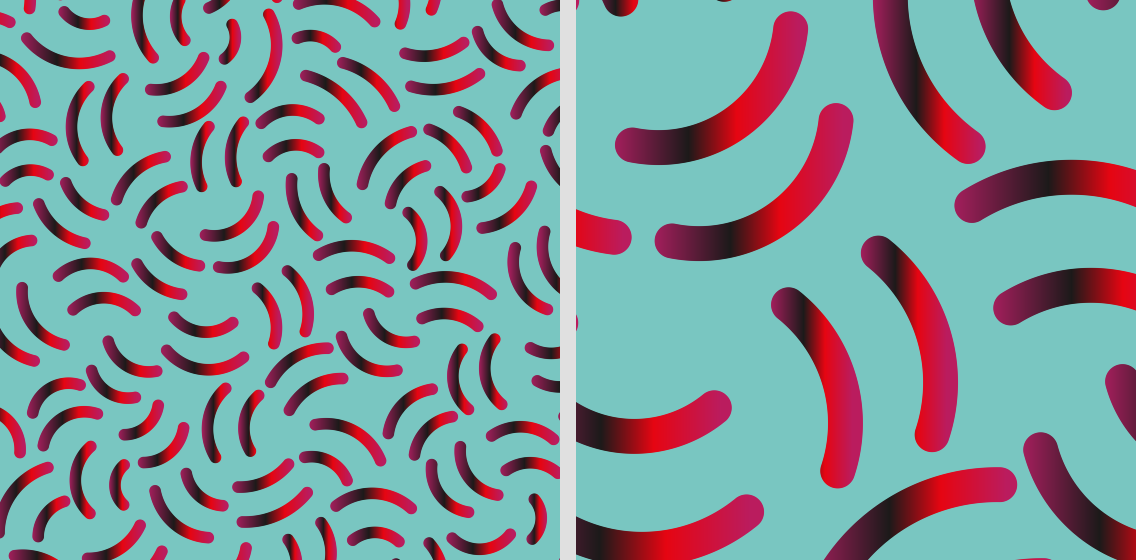
Left, the full canvas; right, a detail of the centre.
This pattern is drawn by a WebGL 2 fragment shader. Its source:

```glsl
#version 300 es
precision highp float;

uniform vec2 u_resolution;
out vec4 fragColor;

const float CELLS = 7.0;        // stroke pairs across the canvas
const float JITTER = 0.34;      // centre scatter, in cells
const float GRID_TURN = 0.42;   // tilt of the hidden grid
const float RADIUS = 0.0104;    // half the stroke width
const float HALF_GAP = 0.030;   // stroke offset from the pair axis
const float MARGIN = 0.0155;    // stroke tips to territory border
const float MAX_REACH = 0.092;  // longest half stroke

const vec3 TEAL = vec3(0.475, 0.778, 0.755);
const vec3 PLUM = vec3(0.64, 0.12, 0.36);
const vec3 INK = vec3(0.11, 0.10, 0.10);
const vec3 RED = vec3(0.90, 0.02, 0.07);
const vec3 MAGENTA = vec3(0.73, 0.11, 0.37);

float hash(vec2 p) {
    return fract(sin(dot(p, vec2(127.1, 311.7))) * 43758.5453);
}

mat2 rotation(float angle) {
    float c = cos(angle), s = sin(angle);
    return mat2(c, s, -s, c);
}

// Canvas position of the pair that belongs to a grid cell
vec2 pairCentre(vec2 cell, mat2 turn) {
    vec2 scatter = vec2(hash(cell + 3.1), hash(cell + 17.7)) - 0.5;
    return turn * (cell + 0.5 + JITTER * scatter) / CELLS;
}

// Range along a line that stays nearer to this centre than to its neighbours
vec2 freeSpan(vec2 cell, vec2 centre, vec2 start, vec2 along, mat2 turn) {
    vec2 span = vec2(-MAX_REACH, MAX_REACH);
    for (int j = -1; j <= 1; j++)
    for (int i = -1; i <= 1; i++) {
        if (i == 0 && j == 0) continue;
        vec2 toOther = pairCentre(cell + vec2(i, j), turn) - centre;
        float dist = length(toOther);
        vec2 dir = toOther / dist;
        float room = max(0.5 * dist - MARGIN - dot(start, dir), 0.004);
        float slope = dot(along, dir);
        if (slope > 0.001) span.y = min(span.y, room / slope);
        if (slope < -0.001) span.x = max(span.x, room / slope);
    }
    return span;
}

// Distance to a circular arc whose chord lies on the x axis, bulging to +y
float arcDistance(vec2 p, float halfChord, float sag) {
    float r = (halfChord * halfChord + sag * sag) / (2.0 * sag);
    vec2 q = vec2(abs(p.x), p.y + r - sag);
    float sweep = asin(min(halfChord / r, 1.0));
    if (atan(q.x, q.y) < sweep) return abs(length(q) - r);
    return length(vec2(q.x - halfChord, p.y));
}

// Left to right colour run of a stroke
vec3 strokeColour(float t) {
    vec3 c = mix(PLUM, INK, clamp(t / 0.38, 0.0, 1.0));
    c = mix(c, RED, clamp((t - 0.38) / 0.25, 0.0, 1.0));
    return mix(c, MAGENTA, clamp((t - 0.63) / 0.32, 0.0, 1.0));
}

// Two nested arcs over the colour below
vec3 drawPair(vec3 below, vec2 uv, vec2 cell, mat2 turn, float pixel) {
    vec2 centre = pairCentre(cell, turn);
    vec2 local = uv - centre;
    if (length(local) > 0.14) return below;

    float weave = mod(cell.x + cell.y, 2.0);
    float angle = GRID_TURN + 1.5708 * weave + 1.3 * (hash(cell + 41.3) - 0.5);
    vec2 along = vec2(cos(angle), sin(angle));
    float bulgeSide = hash(cell + 59.9) < 0.5 ? -1.0 : 1.0;
    vec2 across = bulgeSide * vec2(-along.y, along.x);
    float bend = mix(0.22, 0.46, hash(cell + 73.2));

    for (float side = -1.0; side <= 1.0; side += 2.0) {
        vec2 start = across * (side * HALF_GAP - 0.008);
        vec2 span = freeSpan(cell, centre, start, along, turn);
        float halfChord = 0.5 * (span.y - span.x);
        if (halfChord < 0.012) continue;

        vec2 middle = start + along * 0.5 * (span.x + span.y);
        vec2 p = local - middle;
        float sag = bend * halfChord;
        float d = arcDistance(vec2(dot(p, along), dot(p, across)), halfChord, sag);
        float cover = 1.0 - smoothstep(-0.6 * pixel, 0.6 * pixel, d - RADIUS);

        // Horizontal extent of the stroke
        float tip = abs(along.x) * halfChord;
        float apex = across.x * sag;
        float left = min(-tip, apex) - RADIUS;
        float right = max(tip, apex) + RADIUS;
        below = mix(below, strokeColour((p.x - left) / (right - left)), cover);
    }
    return below;
}

void main() {
    float scale = min(u_resolution.x, u_resolution.y);
    vec2 uv = gl_FragCoord.xy / scale;
    mat2 turn = rotation(GRID_TURN);
    vec2 home = floor(transpose(turn) * uv * CELLS);

    vec3 colour = TEAL;
    for (int j = -1; j <= 1; j++)
    for (int i = -1; i <= 1; i++)
        colour = drawPair(colour, uv, home + vec2(i, j), turn, 1.0 / scale);

    fragColor = vec4(colour, 1.0);
}
```
